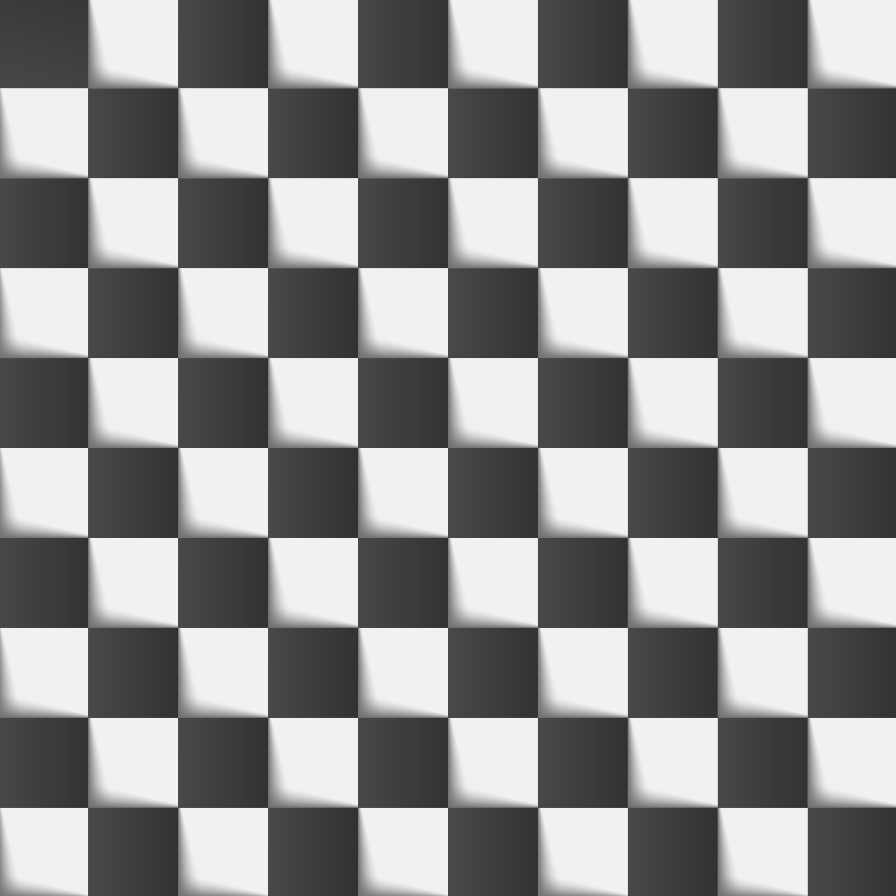
A Shadertoy shader for this pattern:

```glsl
// Wedge shadow that fades away from an edge and narrows along it
float wedgeShadow(float away, float along) {
    float width = mix(0.30, 0.04, along);
    return pow(clamp(1.0 - away / width, 0.0, 1.0), 1.6);
}

// Light tile, shaded along its left and bottom edges
float lightTile(vec2 p) {
    float left = wedgeShadow(p.x, p.y);
    float bottom = wedgeShadow(p.y, p.x);
    return 0.945 - 0.5 * (1.0 - (1.0 - left) * (1.0 - bottom));
}

// Dark tile, a gentle ramp from left to right
float darkTile(vec2 p) {
    return mix(0.285, 0.195, p.x);
}

// Corner tile, its ramp turned to run mostly upward
float cornerTile(vec2 p) {
    return mix(0.28, 0.215, clamp(0.25 * p.x + 0.75 * p.y, 0.0, 1.0));
}

void mainImage(out vec4 fragColor, in vec2 fragCoord) {
    // Ten tiles each way, centred, slightly overfilling the canvas
    float pitch = 0.1004;
    vec2 grid = (fragCoord / iResolution.xy - 0.5) / pitch;
    vec2 tile = floor(grid);
    vec2 p = fract(grid);
    vec2 pixel = 1.0 / (iResolution.xy * pitch);

    // Antialiased checker: each axis fades to zero at tile edges
    vec2 inside = clamp((0.5 - abs(p - 0.5)) / (0.5 * pixel), 0.0, 1.0);
    float parity = 1.0 - 2.0 * mod(tile.x + tile.y, 2.0);
    float lightAmount = 0.5 + 0.5 * parity * inside.x * inside.y;

    bool topLeft = tile == vec2(-5.0, 4.0);
    float dark = topLeft ? cornerTile(p) : darkTile(p);
    float shade = mix(dark, lightTile(p), lightAmount);
    fragColor = vec4(vec3(shade), 1.0);
}
```
